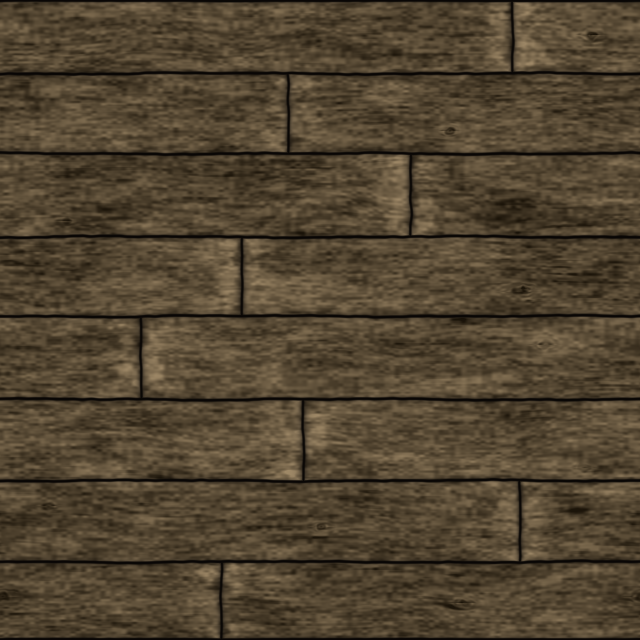
Give the GLSL for this texture, as a Shadertoy shader.

```glsl
// Weathered brown floorboards: eight rows, each one long board whose ends meet at a joint.
// Stretched value noise makes the grain, distances to the gaps make wear and shadow,
// and a few hashed knots bend and darken the wood.

#define ROWS 8
#define SEAM_HALF 0.0021
#define JOINT_HALF 0.0017
#define SEAM_WOBBLE 0.0013
#define WEAR_REACH 0.042
#define WEAR_AMOUNT 0.62
#define GRAIN_CONTRAST 1.15
#define KNOT_RADIUS 0.014

const vec3 GAP_COLOR   = vec3(0.035, 0.025, 0.018);
const vec3 DARK_WOOD   = vec3(0.21, 0.17, 0.11);
const vec3 LIGHT_WOOD  = vec3(0.56, 0.48, 0.36);
const float TAU = 6.28319;

// Heights of the seams and positions of the joints, from the bottom row up
const float SEAMS[9] = float[9](0.001, 0.122, 0.249, 0.376, 0.506, 0.630, 0.760, 0.885, 0.999);
const float JOINTS[8] = float[8](0.346, 0.812, 0.474, 0.220, 0.379, 0.642, 0.451, 0.801);

float hash(vec2 p) {
    vec3 q = fract(p.xyx * 0.1031);
    q += dot(q, q.yzx + 33.33);
    return fract((q.x + q.y) * q.z);
}

float noise(vec2 p) {
    vec2 cell = floor(p), f = fract(p);
    f = f * f * (3.0 - 2.0 * f);
    return mix(mix(hash(cell), hash(cell + vec2(1, 0)), f.x),
               mix(hash(cell + vec2(0, 1)), hash(cell + vec2(1, 1)), f.x), f.y);
}

// Noise centred on zero
float signedNoise(vec2 p) { return noise(p) - 0.5; }

// Slightly crooked seam that wraps from left to right
float seamHeight(int i, float x) {
    float id = float(i % ROWS);
    float wave = 0.6 * sin(TAU * (2.0 * x + id * 0.37)) + 0.4 * sin(TAU * (5.0 * x + id * 0.71));
    float rough = signedNoise(vec2(x * 70.0, id * 7.0));
    float freedom = id == 0.0 ? 0.3 : 1.0;
    return SEAMS[i] + SEAM_WOBBLE * freedom * (wave + rough);
}

// Brightness of the bare grain: broad blotches, long streaks, fine fibres and grit
float grain(vec2 p, float seed) {
    vec2 shift = vec2(seed * 13.0, seed * 29.0);
    p.y += 0.012 * signedNoise(p * vec2(7, 16) + shift);
    float blotch = signedNoise(p * vec2(6, 20) + shift);
    float stain  = signedNoise(p * vec2(19, 52) + shift);
    float streak = signedNoise(p * vec2(12, 125) + shift);
    float fibre  = signedNoise(p * vec2(38, 215) + shift);
    float grit   = signedNoise(p * vec2(125, 245) + shift);
    float cracks = smoothstep(0.62, 0.9, noise(p * vec2(22, 170) + shift + 51.0));
    return 0.24 * blotch + 0.22 * stain + 0.26 * streak + 0.34 * fibre + 0.4 * grit
         - 0.22 * cracks * (0.6 - blotch);
}

// Dark core and faint rings of up to two knots on a board; also returns grain bend in y
vec2 knots(vec2 p, int row) {
    vec2 result = vec2(0);
    for (int k = 0; k < 2; k++) {
        vec2 key = vec2(float(row) * 5.0 + 3.0, float(k) * 11.0 + 2.0);
        vec2 center = vec2(mix(0.1, 0.9, hash(key)),
                           mix(SEAMS[row], SEAMS[row + 1], mix(0.15, 0.85, hash(key + 1.7))));
        float size = KNOT_RADIUS * mix(0.6, 1.1, hash(key + 4.3));
        vec2 offset = (p - center) * vec2(1.0, 1.5) / size;
        float d = length(offset) + 0.5 * signedNoise(p * 130.0);
        float strength = smoothstep(0.2, 0.8, hash(key + 8.1));
        result.x += strength * (0.1 * sin(d * 8.0) * exp(-d) - 0.42 * smoothstep(1.0, 0.3, d));
        result.y -= strength * sign(offset.y) * 0.006 * exp(-d * d * 0.4);
    }
    return result;
}

void mainImage(out vec4 fragColor, in vec2 fragCoord) {
    vec2 uv = fragCoord / iResolution.xy;
    float pixel = 1.0 / iResolution.y;

    // Find the row and the distance to its nearest seam
    int row = 0;
    for (int i = 1; i < ROWS; i++)
        if (uv.y > seamHeight(i, uv.x)) row = i;
    float seed = float(row) + 1.0;
    float below = abs(uv.y - seamHeight(row, uv.x));
    float above = abs(seamHeight(row + 1, uv.x) - uv.y);
    float seamDist = min(below, above);

    // Board coordinate runs from joint to joint
    float bend = 0.003 * signedNoise(vec2(uv.y * 45.0, seed * 9.0));
    vec2 board = vec2(fract(uv.x - JOINTS[row] + bend), uv.y);
    float jointDist = min(board.x, 1.0 - board.x);

    // Wood tone
    vec2 knot = knots(board, row);
    float tone = 0.35 + 0.08 * (hash(vec2(seed, 4.0)) - 0.5);
    tone += GRAIN_CONTRAST * grain(board + vec2(0, knot.y), seed) + knot.x;

    // Pale, patchy wear at the board ends and along the edges
    float patches = 0.6 * noise(board * vec2(42, 60) + seed * 7.0)
                  + 0.4 * noise(board * vec2(105, 160) + seed * 3.0);
    float worn = smoothstep(0.25, 0.75, patches);
    float endWear = exp(-pow(jointDist / WEAR_REACH, 2.0)) * (0.2 + 0.8 * worn);
    float stretch = smoothstep(0.3, 0.8, noise(board * vec2(8, 9) + seed * 17.0));
    float edgeWear = exp(-seamDist / 0.018) * worn * (0.35 + 0.65 * stretch);
    tone += WEAR_AMOUNT * endWear + 0.4 * edgeWear;
    vec3 color = mix(DARK_WOOD, LIGHT_WOOD, clamp(tone, -0.3, 1.2));

    // Soft shadow, then the black gaps
    float shade = max(0.65 * exp(-seamDist / 0.0035), 0.85 * exp(-jointDist / 0.0055));
    color = mix(color, GAP_COLOR, shade);
    float seamGap = 1.0 - smoothstep(-pixel, pixel, seamDist - SEAM_HALF);
    float jointGap = 1.0 - smoothstep(-pixel, pixel, jointDist - JOINT_HALF);
    color = mix(color, GAP_COLOR, max(seamGap, 0.9 * jointGap));

    fragColor = vec4(color, 1.0);
}
```
